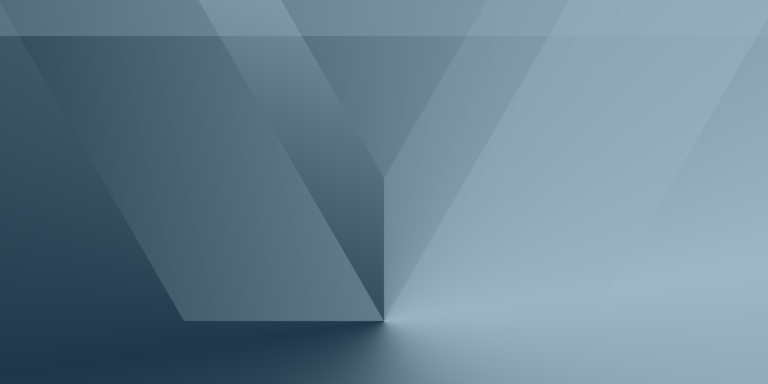
Give the GLSL for this background, as a Shadertoy shader.

```glsl
// Slate-blue background: a mirrored conic gradient swept around a low apex,
// overlaid with a forked band, two slanted side panels and a pale top strip.
// Every layer is a scalar tone, mapped at the end onto one dark-to-light ramp.

#define APEX_Y      0.164   // height of the apex and panel bottoms
#define FORK_Y      0.536   // height where the two arms part
#define STRIP_Y     0.906   // lower edge of the top strip
#define SLOPE       0.578   // horizontal run per unit of height
#define LEFT_WIDTH  0.521   // width of the left panel
#define RIGHT_WIDTH 0.542   // width of the right panel
#define AXIS_ANGLE  0.140   // direction of the brightest ray, in radians
#define GLAZE_TONE  0.96    // tone of the translucent light layers

const float PI = 3.14159265;
const vec3 DARK_SLATE = vec3(0.125, 0.215, 0.285);
const vec3 PALE_SLATE = vec3(0.625, 0.715, 0.770);

// Antialiased coverage of the half plane where d is positive
float cover(float d) {
    float w = 0.75 / iResolution.y;
    return smoothstep(-w, w, d);
}

// Tone falls evenly with the angle away from the bright axis
float conicTone(vec2 v) {
    vec2 axis = vec2(cos(AXIS_ANGLE), sin(AXIS_ANGLE));
    float c = dot(v, axis) / max(length(v), 1e-5);
    return 1.0 - acos(clamp(c, -1.0, 1.0)) / PI;
}

void mainImage(out vec4 fragColor, in vec2 fragCoord) {
    // Height spans 0 to 1; x is zero on the centre line
    vec2 p = vec2(fragCoord.x - 0.5 * iResolution.x, fragCoord.y) / iResolution.y;
    float rise = p.y - APEX_Y;
    float drop = STRIP_Y - p.y;
    float rightSide = cover(p.x);
    float aboveApex = cover(rise);

    float base = conicTone(p - vec2(0.0, APEX_Y));

    // Horizontal distance outward from the slanted outer edge of the fork
    float outward = abs(p.x) - SLOPE * rise;
    float armWidth = SLOPE * (FORK_Y - APEX_Y);
    float panelWidth = mix(LEFT_WIDTH, RIGHT_WIDTH, rightSide);

    // Side panels: a shaded one on the left, a light glaze on the right
    float across = 1.0 - outward / LEFT_WIDTH;
    float leftPanel = 0.18 + 0.16 * drop + 0.24 * across;
    float rightPanel = mix(base, GLAZE_TONE, 0.52);
    float panelTone = mix(leftPanel, rightPanel, rightSide);

    // Fork arms: the left one darkens downward, the right one is glazed
    float leftArm = 0.57 - 0.70 * drop + 0.30 * (p.x + 0.375);
    float rightArm = mix(base, GLAZE_TONE, 0.22);
    float armTone = mix(leftArm, rightArm, rightSide);

    // Stack the layers from the outside inward
    float tone = mix(base, panelTone, aboveApex * cover(panelWidth - outward));
    tone = mix(tone, armTone, aboveApex * cover(-outward));
    tone = mix(tone, base, aboveApex * cover(-outward - armWidth));

    // Translucent strip along the top
    tone = mix(tone, GLAZE_TONE, 0.31 * cover(-drop));

    fragColor = vec4(mix(DARK_SLATE, PALE_SLATE, tone), 1.0);
}
```
